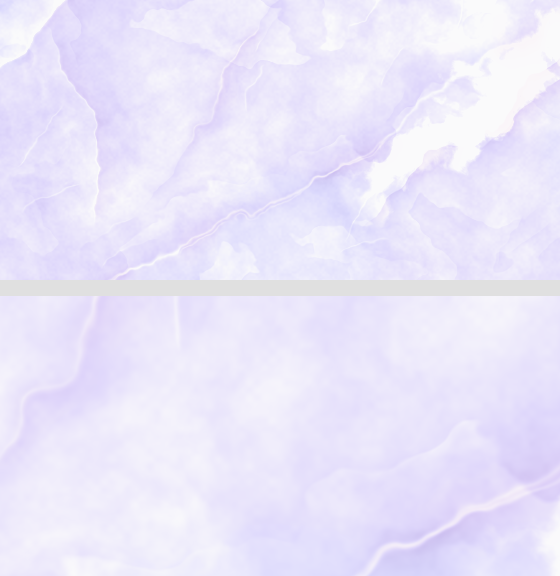
Top, the full canvas; bottom, a detail of the centre.
A Shadertoy shader for this texture:

```glsl
// Pale lavender onyx marble with soft clouds, fine veins and frosty white bands.

float hash(vec2 p) {
    return fract(sin(dot(p, vec2(127.1, 311.7))) * 43758.5453);
}

float noise(vec2 p) {
    vec2 i = floor(p), f = fract(p);
    f = f * f * (3.0 - 2.0 * f);
    return mix(mix(hash(i), hash(i + vec2(1, 0)), f.x),
               mix(hash(i + vec2(0, 1)), hash(i + vec2(1, 1)), f.x), f.y);
}

float fbm(vec2 p) {
    float sum = 0.0, amp = 0.5;
    for (int i = 0; i < 5; i++) {
        sum += amp * noise(p);
        p = mat2(1.6, 1.2, -1.2, 1.6) * p + 7.3;
        amp *= 0.5;
    }
    return sum / 0.97;
}

// Signed distance to a bowed line (positive on its left) and a mask that fades at the ends
vec2 seam(vec2 p, vec2 a, vec2 b, float bow) {
    vec2 along = normalize(b - a);
    float t = dot(p - a, along) / length(b - a);
    float d = dot(p - a, vec2(-along.y, along.x)) - bow * 4.0 * t * (1.0 - t);
    return vec2(d, smoothstep(-0.02, 0.12, t) * smoothstep(1.02, 0.88, t));
}

// Glow that starts sharply at the seam and fades to its left
float leftGlow(vec2 s, float width) {
    return s.y * smoothstep(-0.003, 0.003, s.x) * exp(-max(s.x, 0.0) / width);
}

float rightGlow(vec2 s, float width) {
    return leftGlow(vec2(-s.x, s.y), width);
}

float hairline(vec2 s, float width) {
    return s.y * exp(-s.x * s.x / (width * width));
}

// Frosty band with ragged edges
float band(vec2 s, float width, float ragged) {
    return s.y * smoothstep(width, 0.25 * width, abs(s.x) + ragged);
}

void mainImage(out vec4 fragColor, in vec2 fragCoord) {
    vec2 p = fragCoord / iResolution.y;
    vec2 warp = vec2(fbm(p * 4.0), fbm(p * 4.0 + 19.0)) - 0.5;
    vec2 jag = vec2(noise(p * 30.0), noise(p * 30.0 + 9.0)) - 0.5;
    vec2 q = p + 0.16 * warp + 0.012 * jag;
    float rough = fbm(p * 9.0 + 4.0) - 0.5;
    float fine = fbm(q * 26.0) - 0.5;
    float patchy = smoothstep(0.3, 0.65, noise(p * 7.0 + 31.0));

    // Soft clouds, lighter towards the bottom
    float tone = 0.7 + 1.15 * (fbm(p * 2.3 + 1.2 * warp) - 0.5) + 0.28 * rough;
    tone += 0.14 * smoothstep(0.4, 0.0, p.y) * smoothstep(1.7, 1.3, p.x);
    tone -= 0.14 * exp(-6.0 * dot(p - vec2(0.55, 0.75), p - vec2(0.55, 0.75)));

    // Translucent layers: sharp on one side, fading on the other
    float layer = fract(fbm(q * vec2(1.6, 2.2) + 5.0) * 5.0);
    layer *= smoothstep(1.0, 0.95, layer);
    tone += 0.32 * (layer - 0.45) * noise(p * 3.0 + 12.0);

    // Main seams
    vec2 corner = seam(q, vec2(-0.15, 0.69), vec2(0.45, 1.08), 0.0);
    vec2 left = seam(q, vec2(0.17, 0.89), vec2(0.36, 0.22), 0.08);
    vec2 middle = seam(q, vec2(1.02, 1.08), vec2(0.52, 0.25), 0.0);
    vec2 lower = seam(q, vec2(0.28, -0.04), vec2(1.42, 0.51), -0.03);
    vec2 upper = seam(q, vec2(1.32, 0.42), vec2(2.15, 1.0), 0.04);
    vec2 broad = seam(q, vec2(1.27, 0.23), vec2(2.25, 1.13), 0.0);
    vec2 outer = seam(q, vec2(1.62, 0.46), vec2(2.35, 0.99), 0.0);
    vec2 strand = vec2(lower.x + 0.022 * (noise(p * 6.0) - 0.1), lower.y);

    // Violet shadows beside the seams
    float shade = 0.22 * rightGlow(corner, 0.04) + 0.26 * leftGlow(left, 0.05)
        + 0.36 * leftGlow(middle, 0.05) + 0.2 * rightGlow(middle, 0.025)
        + 0.26 * leftGlow(lower, 0.035) + 0.4 * rightGlow(lower, 0.03) * patchy
        + 0.28 * leftGlow(upper, 0.06) + 0.32 * rightGlow(upper, 0.03)
        + 0.36 * rightGlow(vec2(broad.x + 0.065, broad.y), 0.05)
        + 0.28 * rightGlow(outer, 0.06);
    tone -= shade;

    // White bands and frosted lips
    float frost = 0.6 * band(broad, 0.09, 0.22 * rough + 0.12 * fine)
        + 0.65 * band(vec2(outer.x - 0.05, outer.y), 0.07, 0.2 * rough + 0.1 * fine)
        + 0.42 * leftGlow(corner, 0.09) + 0.12 * rightGlow(left, 0.05);
    frost += 0.45 * hairline(lower, 0.006) + 0.3 * patchy * hairline(strand, 0.004)
        + 0.4 * hairline(upper, 0.008) + 0.35 * hairline(corner, 0.006)
        + patchy * 0.32 * hairline(middle, 0.005) + patchy * 0.22 * hairline(left, 0.005);
    tone += frost;

    // Scattered faint cracks, mostly rising to the right
    for (int i = 0; i < 18; i++) {
        float k = float(i);
        vec2 start = vec2(2.0 * hash(vec2(k, 1.7)), hash(vec2(k, 5.1)));
        float angle = 0.3 + 0.9 * hash(vec2(k, 8.3));
        float reach = 0.12 + 0.2 * hash(vec2(k, 3.9));
        vec2 crack = seam(q, start, start + reach * vec2(cos(angle), sin(angle)), 0.01);
        tone += patchy * 0.22 * hairline(crack, 0.004) - 0.12 * rightGlow(crack, 0.03);
    }

    // Frosty flecks and fine mineral grain
    tone += 0.22 * fine * (0.4 + patchy);
    tone += 0.09 * (noise(p * 110.0) - 0.5) + 0.06 * (noise(p * 50.0) - 0.5);
    tone = clamp(tone, 0.0, 1.0);

    // Violet to white, with cool blue patches and mauve in the deepest veins
    vec3 color = mix(vec3(0.80, 0.75, 0.0), vec3(0.98, 0.98, 0.0), tone);
    color.b = mix(0.945, 0.985, smoothstep(0.0, 0.45, tone));
    float cool = smoothstep(0.55, 0.85, noise(p * 3.5 + 40.0)) * (1.0 - tone);
    color += cool * vec3(-0.015, 0.02, 0.01);
    color -= vec3(0.0, 0.06, 0.03) * shade * patchy;
    fragColor = vec4(color, 1.0);
}
```
